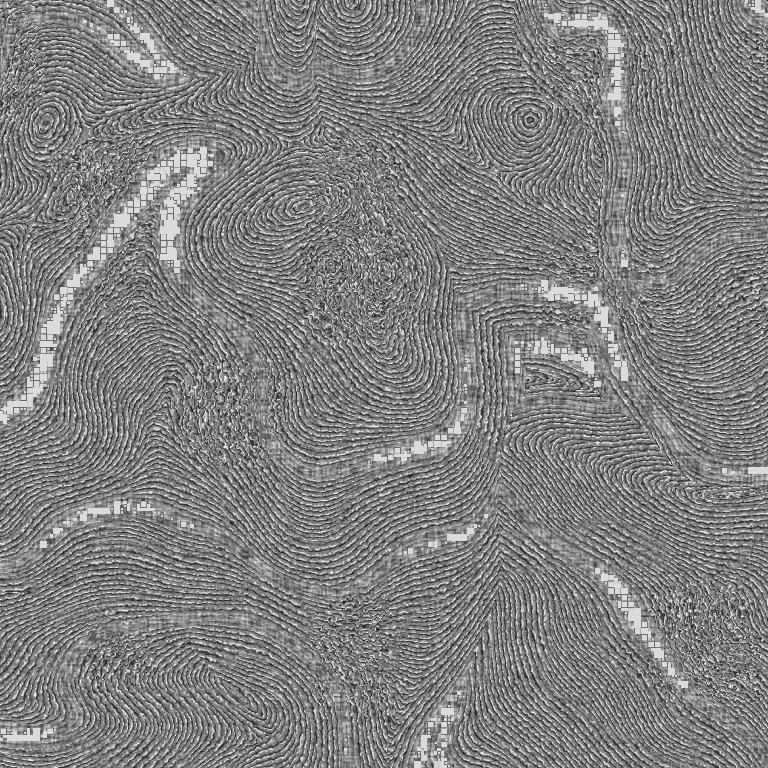
Reproduce this pattern procedurally as a three.js fragment shader.

```glsl
// Fine engraved contour lines flowing over a creased, warped height field.
// Line spacing is kept even by switching octaves with the local slope; dotted
// highlights, grain and small pale blocks along some crests add the grit.

varying vec2 vUv;

const float LINE_GAP = 0.0068;      // mean distance between contour lines
const float WARP = 0.30;            // bending of the large shapes
const float RIPPLE = 0.07;          // bending of the smaller shapes
const vec2 RAMP = vec2(0.5, 1.3);   // overall tilt that keeps the lines open
const float DOT_SCALE = 400.0;      // dots along the bright lines
const float GRAIN_SCALE = 500.0;    // finest speckle
const float GRAIN = 0.22;
const float CREST_WIDTH = 0.014;    // half width of the pale crescents
const float CREST_LEVELS = 2.0;
const float BLOCK_COUNT = 115.0;    // coarse blocks across the canvas
const float BASE_TONE = 0.505;
const float DARK_DEPTH = 0.29;
const float LIGHT_LIFT = 0.38;
const float BLOCK_TONE = 0.86;
const float FRAME_TONE = 0.42;

float hash(vec2 p) {
  vec3 q = fract(vec3(p.xyx) * 0.1031);
  q += dot(q, q.yzx + 33.33);
  return fract((q.x + q.y) * q.z);
}

float noise(vec2 p) {
  vec2 i = floor(p);
  vec2 f = p - i;
  f = f * f * f * (f * (f * 6.0 - 15.0) + 10.0);
  return mix(mix(hash(i), hash(i + vec2(1.0, 0.0)), f.x),
             mix(hash(i + vec2(0.0, 1.0)), hash(i + 1.0), f.x), f.y);
}

vec2 bend(vec2 p) {
  return vec2(noise(p + 17.0), noise(p + 41.0)) - 0.5;
}

// Wide and tall hills, joined by max so that they meet in sharp creases
float height(vec2 p) {
  vec2 q = p + WARP * bend(p * 3.1) + RIPPLE * bend(p * 7.3);
  float wide = noise(q * vec2(2.1, 4.6) + 5.3);
  float tall = noise(q * vec2(4.8, 2.1) + 63.7);
  return max(wide, tall) + dot(q, RAMP);
}

// x: height, y: length of the gradient
vec2 heightAndSlope(vec2 p) {
  vec2 e = vec2(0.002, 0.0);
  float h = height(p);
  vec2 g = vec2(height(p + e.xy) - h, height(p + e.yx) - h) / e.x;
  return vec2(h, max(length(g), 0.06));
}

float bump(float t, float center, float width) {
  float d = (t - center) / width;
  return exp(-d * d);
}

// One period: a dark groove beside a dotted bright line
float engraving(float phase, float dots) {
  float t = fract(phase);
  return LIGHT_LIFT * dots * bump(t, 0.65, 0.14) - DARK_DEPTH * bump(t, 0.33, 0.14);
}

// Positive inside the crescents that follow selected height levels
float crest(vec2 p) {
  vec2 hs = heightAndSlope(p);
  float slope = max(hs.y, 0.7);
  float levelDistance = abs(fract(hs.x * CREST_LEVELS) - 0.5) / (CREST_LEVELS * slope);
  float patches = smoothstep(0.55, 0.92, noise(p * 5.3 + 29.0));
  return CREST_WIDTH * patches - levelDistance;
}

void main() {
  vec2 p = vUv;
  vec2 hs = heightAndSlope(p);

  // Two neighbouring octaves, blended to keep the gap even
  float octave = log2(1.0 / (LINE_GAP * hs.y));
  float frequency = exp2(floor(octave));
  float blend = smoothstep(0.38, 0.62, fract(octave));

  // Roughened lines that dissolve into a fine labyrinth in places
  float rough = smoothstep(0.52, 0.85, noise(p * 6.5 + 88.0));
  float jitter = (noise(p * 230.0) - 0.5) * mix(0.35, 1.25, rough);
  float dots = smoothstep(0.25, 0.60, noise(p * DOT_SCALE));
  float tone = BASE_TONE + mix(engraving(hs.x * frequency + jitter, dots),
                               engraving(hs.x * frequency * 2.0 + jitter, dots), blend);
  tone += GRAIN * (noise(p * GRAIN_SCALE + 11.0) - 0.5);

  // Upright and level streaks in a halo around the crescents
  float halo = smoothstep(-0.016, 0.0, crest(p));
  float streaks = noise(p * vec2(75.0, 410.0)) - noise(p * vec2(410.0, 75.0) + 9.0);
  tone = mix(tone, BASE_TONE + 0.06 + 0.5 * streaks, 0.6 * halo);

  // Pale blocks, fine ones scattered first, coarse ones over them
  for (int i = 0; i < 2; i++) {
    float count = BLOCK_COUNT * (2.0 - float(i));
    vec2 cell = floor(p * count);
    vec2 f = fract(p * count);
    float scatter = hash(cell + 31.0 * float(i));
    float level = crest((cell + 0.5) / count) - 0.011 * scatter;
    vec2 sides = min(f, 1.0 - f) / count;
    float inside = smoothstep(0.0002, 0.0013, min(sides.x, sides.y));
    float framed = step(0.5, hash(cell + 57.0));
    float block = mix(BLOCK_TONE, mix(FRAME_TONE, BLOCK_TONE, inside), framed);
    tone = mix(tone, block, smoothstep(0.0, 0.0006, level));
  }

  gl_FragColor = vec4(vec3(clamp(tone, 0.08, 0.90)), 1.0);
}
```
